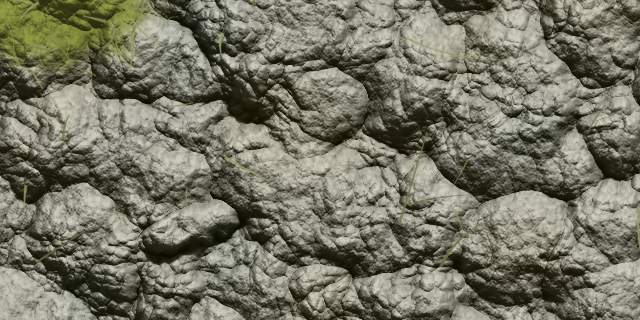
Write a Shadertoy shader that draws this texture.

```glsl
// Sunlit heap of dry, crumbly grey clay clods with scattered grass blades.

const vec3 SUN = vec3(0.20, 0.62, 0.75);
const vec3 CLAY_TINT = vec3(0.004, 0.0, -0.056);
const vec3 GRASS = vec3(0.51, 0.53, 0.30);
const vec3 MOSS = vec3(0.33, 0.36, 0.12);

vec2 hash2(vec2 p) {
    vec3 q = fract(p.xyx * vec3(0.1031, 0.1030, 0.0973));
    q += dot(q, q.yzx + 33.33);
    return fract((q.xx + q.yz) * q.zy);
}

mat2 rotation(float a) {
    return mat2(cos(a), -sin(a), sin(a), cos(a));
}

float corner(vec2 cell, vec2 offset) {
    return dot(hash2(cell) * 2.0 - 1.0, offset);
}

// Gradient noise, roughly -0.6 to 0.6
float noise(vec2 p) {
    vec2 i = floor(p), f = p - i, e = vec2(1, 0);
    vec2 u = f * f * f * (f * (f * 6.0 - 15.0) + 10.0);
    return mix(mix(corner(i, f), corner(i + e, f - e), u.x),
               mix(corner(i + e.yx, f - e.yx), corner(i + 1.0, f - 1.0), u.x), u.y);
}

float fbm(vec2 p) {
    float sum = 0.0, amp = 0.6;
    for (int i = 0; i < 3; i++) {
        sum += amp * noise(p);
        p = rotation(0.6) * p * 2.1 + 7.3;
        amp *= 0.55;
    }
    return sum;
}

// Overlapping tilted domes of random size, one per cell
float clods(vec2 p) {
    vec2 cell = floor(p);
    float top = 0.0;
    for (int j = -1; j <= 1; j++)
    for (int i = -1; i <= 1; i++) {
        vec2 id = cell + vec2(i, j);
        vec2 d = p - id - hash2(id);
        vec2 r = hash2(id + 71.0);
        float size = 0.5 + 0.4 * r.x;
        float dome = size - dot(d, d) / size;
        top = max(top, 0.8 * dome + 0.6 * dot(d, r.yx - 0.5));
    }
    return top;
}

// Large flat-topped lump
float boulder(vec2 p, vec2 center, vec2 radius, float angle) {
    vec2 q = rotation(angle) * (p - center) / radius;
    return smoothstep(0.0, 0.9, 1.0 - dot(q, q));
}

float height(vec2 p) {
    vec2 w = p + 0.05 * vec2(noise(p * 6.0), noise(p * 6.0 + 19.0))
               + 0.014 * vec2(noise(p * 24.0), noise(p * 24.0 + 31.0));
    float big = boulder(w, vec2(0.86, 0.96), vec2(0.34, 0.38), 0.0);
    big = max(big, 0.8 * boulder(w, vec2(0.98, 0.36), vec2(0.48, 0.20), -0.5));
    big = max(big, 0.8 * boulder(w, vec2(1.65, 0.68), vec2(0.19, 0.28), 0.3));
    big = max(big, 0.9 * boulder(w, vec2(0.55, 0.28), vec2(0.24, 0.08), 0.35));
    float crumble = smoothstep(-0.35, 0.35, noise(p * 3.5 + 4.0));
    float h = max(0.15 * big, 0.2 * clods(w * 4.2));
    h += 0.075 * (0.35 + 0.65 * crumble) * clods(w * 11.0);
    h += 0.016 * (0.5 + crumble) * clods(w * 30.0);
    return h + 0.013 * fbm(p * 32.0);
}

// Fraction of sunlight reaching the surface
float sunlight(vec2 p, float h) {
    vec2 dir = normalize(SUN.xy);
    float rise = SUN.z / length(SUN.xy), blocked = 0.0, t = 0.012;
    for (int i = 0; i < 7; i++) {
        blocked = max(blocked, (height(p + dir * t) - h - rise * t) / (0.012 + 0.12 * t));
        t *= 1.5;
    }
    return 1.0 - smoothstep(0.0, 1.0, blocked);
}

// Coverage of a curved, tapering blade
float blade(vec2 p, vec2 root, float angle, float len, float bend, float width) {
    vec2 q = rotation(angle) * (p - root);
    float t = clamp(q.x / len, 0.0, 1.0);
    float side = abs(q.y - bend * len * t * t) / sqrt(1.0 + 4.0 * bend * bend * t * t);
    float d = max(side - width * (1.0 - 0.7 * t), max(-q.x, q.x - len));
    float soft = max(0.0025, 0.8 / iResolution.y);
    return smoothstep(soft, -soft, d);
}

vec3 clay(vec2 p) {
    float e = 0.004, r = 0.03, h = height(p);
    vec2 slope = vec2(height(p + vec2(e, 0)), height(p + vec2(0, e))) - h;
    vec3 n = normalize(vec3(-slope / e, 1.0));
    float around = height(p + vec2(r, 0)) + height(p - vec2(r, 0))
                 + height(p + vec2(0, r)) + height(p - vec2(0, r));
    float open = clamp(0.65 + 14.0 * (h - 0.25 * around), 0.15, 1.25);
    float sky = (0.05 + 0.19 * open) * (0.85 + 0.3 * n.y);
    float light = sky + 0.56 * max(dot(n, SUN), 0.0) * sunlight(p, h);
    light *= 1.0 + 0.2 * fbm(p * 9.0) + 0.2 * noise(p * 70.0);
    vec3 warmth = vec3(0.03, 0.0, -0.03) * noise(p * 2.5 + 12.0);
    return vec3(min(light, 0.8)) + CLAY_TINT + warmth;
}

void mainImage(out vec4 fragColor, in vec2 fragCoord) {
    vec2 p = fragCoord / iResolution.y;
    vec3 color = clay(p);

    // Mossy corner
    float moss = smoothstep(0.3, 0.16, length((p - vec2(0.15, 1.0)) * vec2(0.75, 1.2)) + 0.12 * fbm(p * 12.0));
    color = mix(color, MOSS * (0.45 + 1.5 * color.g), 0.85 * moss);

    // Short tuft blades first, then long loose ones
    for (int i = 0; i < 44; i++) {
        vec2 a = hash2(vec2(i, 5)), b = hash2(vec2(i, 23)), c = hash2(vec2(i, 47));
        bool tuft = i < 24;
        vec2 root = tuft ? vec2(0.5, 0.25) * a + vec2(-0.05, 0.78) : a * vec2(2.0, 1.0);
        float len = tuft ? 0.05 + 0.1 * b.x : 0.06 + 0.28 * b.x * b.x;
        float cover = blade(p, root, 6.283 * b.y, len, c.x - 0.5, 0.002 + 0.0035 * c.y);
        vec3 tone = mix(GRASS, vec3(0.66, 0.65, 0.48), c.x * c.y) * (0.75 + 0.4 * b.y);
        color = mix(color, tone, 0.85 * cover);
    }
    fragColor = vec4(clamp(color, 0.0, 1.0), 1.0);
}
```
